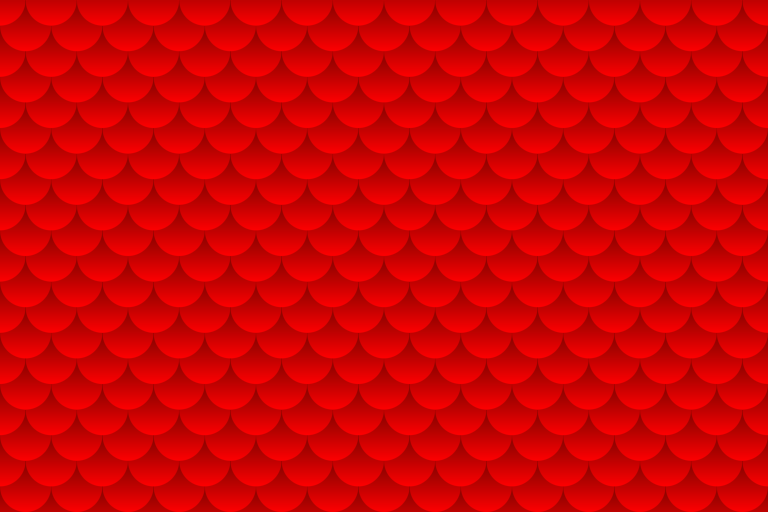
This pattern is drawn by a WebGL 2 fragment shader. Its source:

```glsl
#version 300 es
precision highp float;
// Overlapping red fish scales in staggered rows, upper rows lying over lower ones.
// Each scale is a round-bottomed tongue, shaded bright at its lower rim and dark
// towards the cusp; three neighbouring rows are painted from back to front.

uniform vec2 u_resolution;
out vec4 outColor;

const float SCALES_ACROSS = 15.0;
const float ROWS_DOWN = 20.0;          // even, so the stagger wraps
const vec3 RIM_RED = vec3(0.995, 0.0, 0.004);
const vec3 CUSP_RED = vec3(0.50, 0.012, 0.0);

// Position relative to the lowest point of the nearest scale in a row;
// one unit is the scale radius, and every other row shifts by one radius.
vec2 scaleLocal(vec2 p, float row) {
    float shift = mod(row, 2.0);
    float x = mod(p.x + shift, 2.0) - 1.0;
    return vec2(x, p.y - row);
}

// Signed distance to a tongue: half disc below, straight sides above.
float tongueDistance(vec2 local) {
    return length(vec2(local.x, min(local.y - 1.0, 0.0))) - 1.0;
}

// Vertical gradient from the rim (0) up to the cusp (2).
vec3 scaleColor(float height) {
    return mix(RIM_RED, CUSP_RED, clamp(height * 0.5, 0.0, 1.0));
}

float coverage(float dist, float softness) {
    return 1.0 - smoothstep(-softness, softness, dist);
}

void main() {
    vec2 uv = gl_FragCoord.xy / u_resolution;
    vec2 grid = vec2(2.0 * SCALES_ACROSS, ROWS_DOWN);
    vec2 p = uv * grid;
    vec2 pixel = grid / u_resolution;
    float softness = 0.75 * max(pixel.x, pixel.y);

    // Back row fills the gaps, then the rows above are laid over it
    float row = floor(p.y);
    vec3 color = scaleColor(p.y - row + 1.0);
    for (int i = 0; i < 2; i++) {
        vec2 local = scaleLocal(p, row + float(i));
        color = mix(color, scaleColor(local.y), coverage(tongueDistance(local), softness));
    }
    outColor = vec4(color, 1.0);
}
```
